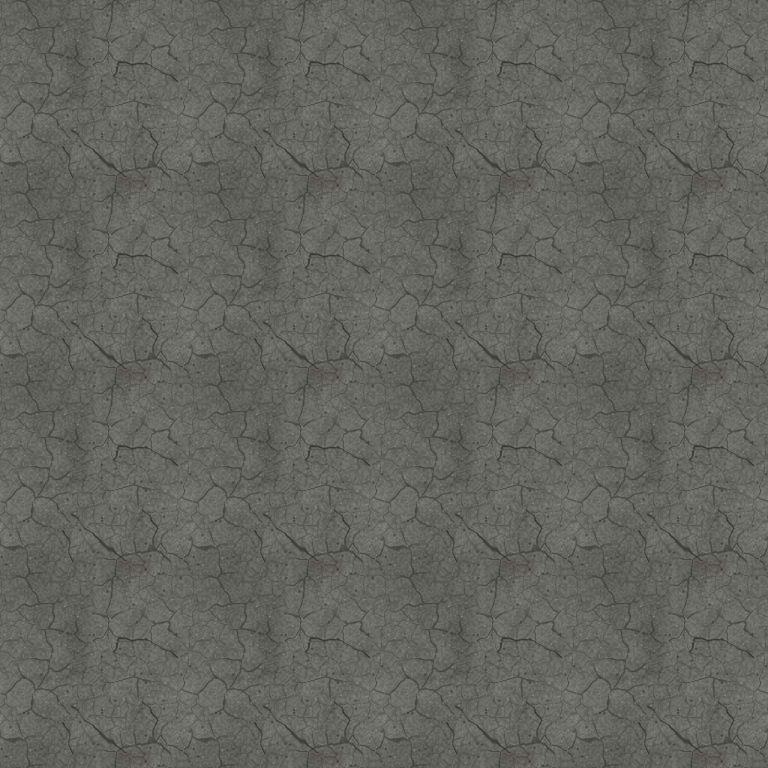
A three.js fragment shader for this texture:

```glsl
// Weathered grey concrete with fine cracks, pits and stains, in a 4 by 4 grid of equal tiles.
varying vec2 vUv;

const float REPEATS = 4.0;
const vec3 CONCRETE = vec3(0.402, 0.405, 0.382);
const vec3 CRACK = vec3(0.17, 0.17, 0.155);
const vec3 STAIN = vec3(0.36, 0.325, 0.295);
const vec3 CHIP = vec3(0.60, 0.60, 0.56);
const float PATCH_CONTRAST = 0.15;
const float COLUMN_CONTRAST = 0.011;
const float GRAIN_CONTRAST = 0.095;
const float MAIN_WIDTH = 0.0012;   // half widths, in tiles
const float HAIR_WIDTH = 0.0004;
const float SOFTNESS = 0.0065;
const float WOBBLE = 0.05;
const float JITTER = 0.018;
const float TAU = 6.2831853;

float hash(vec2 p) {
  vec3 q = fract(p.xyx * vec3(0.1031, 0.1030, 0.0973));
  q += dot(q, q.yzx + 33.33);
  return fract((q.x + q.y) * q.z);
}

// Value noise that wraps once per tile
float noise(vec2 p, float period, float seed) {
  p *= period;
  vec2 i = floor(p);
  vec2 f = p - i;
  f = f * f * (3.0 - 2.0 * f);
  vec2 a = mod(i, period) + seed;
  vec2 b = mod(i + 1.0, period) + seed;
  return mix(mix(hash(a), hash(vec2(b.x, a.y)), f.x),
             mix(hash(vec2(a.x, b.y)), hash(b), f.x), f.y);
}

float fbm(vec2 p, float period, float seed) {
  float sum = 0.0;
  float weight = 0.4;
  for (int i = 0; i < 4; i++) {
    sum += weight * noise(p, period, seed + 17.0 * float(i));
    period *= 2.0;
    weight *= 0.7;
  }
  return sum / 1.013;
}

// Distance to the bisector between the two nearest wrapping random points
float cellBorder(vec2 p, float count, float seed) {
  p *= count;
  vec2 nearest = vec2(8.0);
  vec2 second = vec2(9.0);
  for (int k = 0; k < 9; k++) {
    vec2 c = floor(p) + vec2(mod(float(k), 3.0), floor(float(k) / 3.0)) - 1.0;
    vec2 id = mod(c, count) + seed;
    vec2 v = c + 0.1 + 0.8 * vec2(hash(id), hash(id + 71.0)) - p;
    if (dot(v, v) < dot(nearest, nearest)) {
      second = nearest;
      nearest = v;
    } else if (dot(v, v) < dot(second, second)) second = v;
  }
  return dot(0.5 * (nearest + second), normalize(second - nearest)) / count;
}

// Distance to a segment, wrapped around the tile
float segment(vec2 p, vec2 a, vec2 b) {
  vec2 h = 0.5 * (b - a);
  vec2 q = p - a - h;
  q -= floor(q + 0.5);
  return length(q - h * clamp(dot(q, h) / dot(h, h), -1.0, 1.0));
}

// A forked crack, a descending crack and a diagonal one
float mainCracks(vec2 p) {
  float d = segment(p, vec2(0.64, 0.68), vec2(0.77, 0.67));
  d = min(d, segment(p, vec2(0.77, 0.67), vec2(0.91, 0.58)));
  d = min(d, segment(p, vec2(0.64, 0.68), vec2(0.60, 0.58)));
  d = min(d, segment(p, vec2(0.75, 0.34), vec2(0.83, 0.25)));
  d = min(d, segment(p, vec2(0.83, 0.25), vec2(0.81, 0.15)));
  d = min(d, segment(p, vec2(0.81, 0.15), vec2(0.91, 0.05)));
  d = min(d, segment(p, vec2(0.36, 0.32), vec2(0.55, 0.15)));
  d = min(d, segment(p, vec2(0.55, 0.15), vec2(0.64, 0.09)));
  return min(d, segment(p, vec2(0.31, 0.22), vec2(0.40, 0.07)));
}

float line(float d, float halfWidth) {
  return 1.0 - smoothstep(halfWidth, halfWidth + SOFTNESS, d);
}

// Sparse round spots, one candidate per cell
float spots(vec2 p, float count, float share, float seed) {
  vec2 id = mod(floor(p * count), count) + seed;
  float d = length(fract(p * count) - 0.35 - 0.3 * vec2(hash(id + 5.0), hash(id + 9.0)));
  return step(1.0 - share, hash(id)) * (1.0 - smoothstep(0.12, 0.42, d));
}

void main() {
  vec2 p = fract(vUv * REPEATS);
  vec2 q = p + WOBBLE * (vec2(noise(p, 10.0, 3.0), noise(p, 10.0, 41.0)) - 0.5);
  q += JITTER * (vec2(noise(p, 32.0, 23.0), noise(p, 32.0, 67.0)) - 0.5);
  // Cloudy patches, a paler column and gritty grain
  float tone = PATCH_CONTRAST * (fbm(p, 5.0, 11.0) - 0.5);
  tone += COLUMN_CONTRAST * cos(TAU * (p.x - 0.85));
  tone += GRAIN_CONTRAST * (noise(p + 0.5 / 128.0, 128.0, 7.0) - 0.5);
  vec3 color = CONCRETE + tone;
  // Brown stain and a dark horizontal weather mark
  float stain = 1.0 - smoothstep(0.01, 0.08, segment(q, vec2(0.63, 0.05), vec2(0.74, 0.05)));
  color = mix(color, STAIN + tone, 0.5 * stain);
  color -= 0.03 * line(0.4 * segment(q, vec2(0.05, 0.47), vec2(0.55, 0.47)), 0.0);
  // Broken hairlines, then the main cracks
  float wear = smoothstep(0.35, 0.7, noise(p, 7.0, 53.0));
  float hair = line(cellBorder(q, 7.0, 19.0), HAIR_WIDTH) * wear;
  float fine = line(cellBorder(q, 12.0, 83.0), HAIR_WIDTH) * (1.0 - wear);
  color = mix(color, CRACK, max(0.5 * hair, 0.25 * fine));
  float depth = 0.35 + 0.5 * noise(p, 14.0, 61.0);
  color = mix(color, CRACK, depth * line(mainCracks(q), MAIN_WIDTH));
  // Dark pits and pale chips
  color = mix(color, CRACK, 0.5 * spots(p, 44.0, 0.03, 13.0));
  color = mix(color, CHIP, 0.5 * spots(p, 60.0, 0.03, 37.0));
  gl_FragColor = vec4(color, 1.0);
}
```
